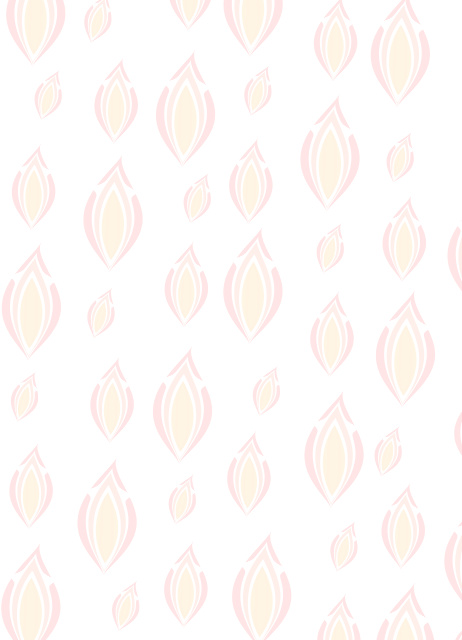
Reproduce this pattern procedurally as a Shadertoy shader.

```glsl
// Pale layered flame buds in three sizes scattered over a white ground.

// Lengths are fractions of the canvas height
const float COLUMN_WIDTH = 0.1146;
const float COLUMN_PERIOD = 0.465;   // one large, medium and small bud per period
const float COLUMN_SHIFT = 0.38;     // stagger of neighbouring columns, in periods
const float SHIFT_JITTER = 0.16;
const float RISE_JITTER = 0.022;
const vec3 HALF_HEIGHT = vec3(0.0915, 0.0672, 0.0415);
const vec3 SLOT = vec3(0.0, 0.387, 0.668);
const vec3 TILT = vec3(0.0, 0.0, 0.24);
const vec3 SIDE_JITTER = vec3(0.018, 0.034, 0.052);

const vec3 GROUND = vec3(1.0);
const vec3 PINK = vec3(1.0, 0.897, 0.9);
const vec3 PEACH = vec3(1.0, 0.938, 0.916);
const vec3 CREAM = vec3(1.0, 0.96, 0.897);
const vec3 GRAIN = vec3(1.0, 0.95, 0.885);

float hash(vec2 p) {
    return fract(sin(dot(p, vec2(127.1, 311.7))) * 43758.5453);
}

// Half width of a petal between two tips; powers set how hollow each end is
float petal(float y, float bottom, float top, float width, vec2 power) {
    float t = (y - bottom) / (top - bottom);
    if (t <= 0.0 || t >= 1.0) return -1.0;
    float peak = power.x / (power.x + power.y);
    return width * pow(t / peak, power.x) * pow((1.0 - t) / (1.0 - peak), power.y);
}

float cover(float halfWidth, float x, float pixel) {
    return clamp((halfWidth - abs(x)) / pixel + 0.5, 0.0, 1.0);
}

// Paints one bud; p.y runs from -1 at the stem to 1 at the tip
vec3 paintBud(vec3 color, vec2 p, float pixel) {
    if (abs(p.y) > 1.0 || abs(p.x) > 0.8) return color;

    // The axis bends right at the tip and slightly left at the stem
    float x = p.x - (p.y > 0.0 ? 0.16 * p.y * p.y * p.y : -0.06 * p.y * p.y);
    float y = p.y;

    // Pink shell, cut into a cap and two side crescents
    color = mix(color, PINK, cover(petal(y, -1.0, 1.0, 0.505, vec2(1.3, 1.6)), x, pixel));
    float notch = (y - 0.4 + 0.1 * x) / 0.075;
    float gap = petal(y, -1.0, 0.83, 0.365, vec2(1.35, 1.35)) + 0.14 * exp(-notch * notch);
    color = mix(color, GROUND, cover(gap, x, pixel));

    // Peach sheath
    color = mix(color, PEACH, cover(petal(y, -0.95, 0.75, 0.32, vec2(1.2, 1.25)), x, pixel));
    color = mix(color, GROUND, cover(petal(y, -0.92, 0.53, 0.235, vec2(1.0, 1.0)), x, pixel));

    // Cream core with faint lengthwise grain
    float core = petal(y, -0.8, 0.41, 0.19, vec2(0.95, 1.0));
    float vein = abs(abs(x) - 0.55 * max(core, 0.0) - 0.012 * sin(9.0 * y));
    vec3 coreColor = mix(CREAM, GRAIN, 0.6 * (1.0 - smoothstep(0.0, 0.015 + pixel, vein)));
    return mix(color, coreColor, cover(core, x, pixel));
}

void mainImage(out vec4 fragColor, in vec2 fragCoord) {
    vec2 uv = fragCoord / iResolution.y;
    float pixel = 1.0 / iResolution.y;
    float home = floor(uv.x / COLUMN_WIDTH);
    vec3 color = GROUND;

    for (int i = -1; i <= 1; i++) {
        float column = home + float(i);
        float shift = column * COLUMN_SHIFT + SHIFT_JITTER * hash(vec2(column, 4.7));

        for (int size = 0; size < 3; size++) {
            // Nearest bud of this size in the column
            float start = SLOT[size] + shift;
            float row = floor(uv.y / COLUMN_PERIOD - start + 0.5);
            vec2 id = vec2(column, row * 3.0 + float(size));
            vec2 jitter = vec2(hash(id), hash(id + 19.3)) - 0.5;
            vec2 center = vec2((column + 0.5) * COLUMN_WIDTH, (row + start) * COLUMN_PERIOD);
            center += jitter * vec2(SIDE_JITTER[size], RISE_JITTER);

            // Into the bud's own tilted frame
            float c = cos(TILT[size]);
            float s = sin(TILT[size]);
            vec2 p = mat2(c, s, -s, c) * (uv - center) / HALF_HEIGHT[size];
            color = paintBud(color, p, pixel / HALF_HEIGHT[size]);
        }
    }
    fragColor = vec4(color, 1.0);
}
```
